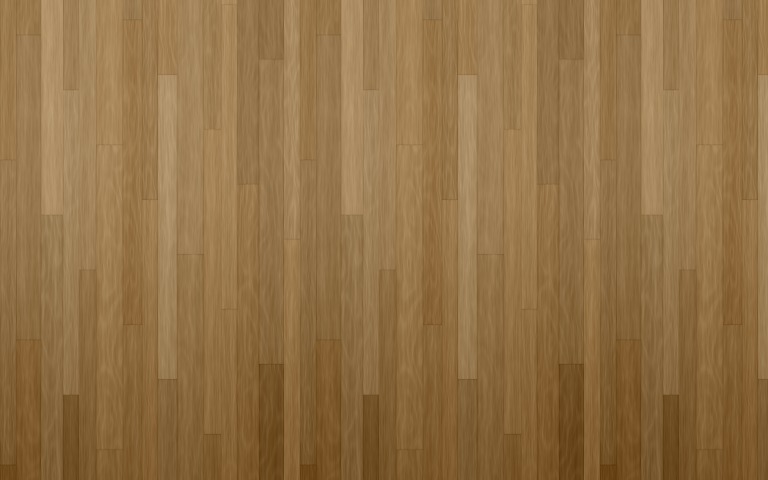
This texture is drawn by a WebGL 1 fragment shader. Its source:

```glsl
precision highp float;
uniform vec2 u_resolution;

float hash(vec2 p) {
  return fract(sin(dot(p, vec2(127.1, 311.7))) * 43758.55);
}

// Cellular noise: distance to the nearest scattered point
float cells(vec2 p) {
  vec2 id = floor(p), f = fract(p);
  float nearest = 2.0;
  for (int j = -1; j <= 1; j++) {
    for (int i = -1; i <= 1; i++) {
      vec2 o = vec2(float(i), float(j));
      vec2 point = o + vec2(hash(id + o), hash(id + o + 57.3));
      nearest = min(nearest, length(point - f));
    }
  }
  return nearest;
}

// Dark hairline at both ends of a 0..1 span of the given size
float seam(float f, float size) {
  float d = min(f, 1.0 - f) * size;
  return 1.0 - smoothstep(0.0, 0.0028, d);
}

void main() {
  vec2 uv = gl_FragCoord.xy / u_resolution;
  vec2 p = gl_FragCoord.xy / u_resolution.y;

  // Fifteen uneven columns per repeat, with staggered board ends
  float across = mod(p.x / 0.625, 1.0) * 15.0;
  across += 0.18 * sin(across * 6.28318 * 4.0 / 15.0);
  float column = mod(floor(across), 15.0);
  float along = p.y / 0.635 - fract(column * 0.41 + 0.05);
  float row = floor(along);
  vec2 local = vec2(fract(across), fract(along));
  vec2 board = vec2(column, row);
  float seed = hash(board + 3.7);

  // Board tone
  float tone = 0.22 * cos(6.28318 * (column - 2.0) / 3.0);
  tone += 0.16 * cos(6.28318 * (column - 6.0) / 15.0);
  tone += 0.75 * (seed - 0.5) - 0.12 * abs(row);

  // Nested arches, strong on some boards and faint on others
  vec2 q = vec2(local.x * 1.25, p.y * 4.5) + seed * 40.0;
  q.x += 0.16 * sin(p.y * 19.0 + seed * 30.0) + 0.05 * sin(p.y * 67.0 + local.x * 5.0);
  float rings = sin(cells(q) * 25.0 + 0.6 * sin(p.y * 41.0 + local.x * 9.0));
  float figure = mix(0.06, 0.26, hash(board + 19.1));
  tone += figure * (pow(0.5 + 0.5 * rings, 3.0) - 0.31);

  // Soft bands and fine fibres
  tone += 0.10 * sin(local.x * 8.0 + seed * 20.0 + 1.2 * sin(p.y * 5.0 + seed * 9.0));
  float bend = 0.03 * sin(p.y * 14.0 + seed * 25.0);
  tone += 0.45 * (cells(vec2((local.x + bend) * 9.0, p.y * 11.0) + seed * 90.0) - 0.45);
  tone += 0.22 * (cells(vec2(local.x * 17.0, p.y * 45.0) + seed * 70.0) - 0.45);

  // Joints between boards
  tone -= 0.35 * seam(local.x, 0.0417) + 0.3 * seam(local.y, 0.635);

  // Light falls from the upper left and fades at the bottom
  tone += mix(-0.85, 0.45, smoothstep(-0.15, 0.75, uv.y));
  tone += 0.3 * (0.5 - uv.x);

  vec3 wood = vec3(0.57, 0.44, 0.27) + tone * vec3(0.117, 0.123, 0.125);
  wood += (hash(board + 8.3) - 0.5) * vec3(0.02, 0.0, -0.02);
  gl_FragColor = vec4(clamp(wood, 0.0, 1.0), 1.0);
}
```
